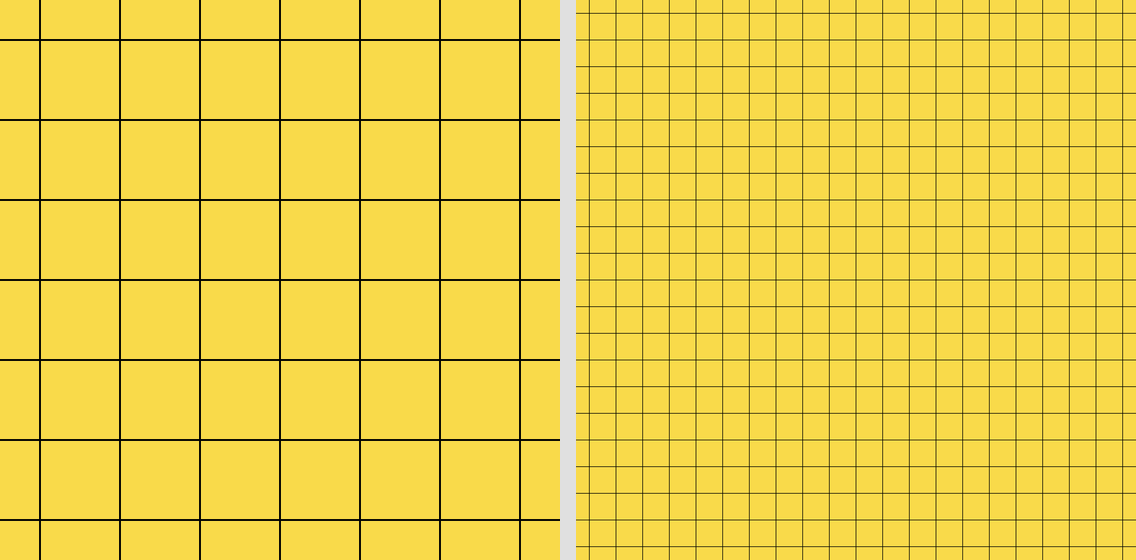
Left, the tile; right, the same tile 3 across and 3 down.
A Shadertoy shader for this pattern:

```glsl
// Square grid of thin black lines on a flat warm yellow ground, tiling seamlessly.

#define REPEATS 7.0
#define LINE_WIDTH 0.0235  // fraction of one cell
#define GROUND_COLOR vec3(0.976, 0.855, 0.290)
#define LINE_COLOR vec3(0.0)

// Share of a pixel covered by the line, per axis (exact box filter).
vec2 lineCoverage(vec2 offset, vec2 pixelSize) {
    vec2 halfLine = vec2(0.5 * LINE_WIDTH);
    vec2 upper = clamp(offset + 0.5 * pixelSize, -halfLine, halfLine);
    vec2 lower = clamp(offset - 0.5 * pixelSize, -halfLine, halfLine);
    return (upper - lower) / pixelSize;
}

void mainImage(out vec4 fragColor, in vec2 fragCoord) {
    // Lines run through cell centers, leaving half cells at the borders.
    vec2 cellOffset = fract(REPEATS * fragCoord / iResolution.xy) - 0.5;
    vec2 pixelSize = REPEATS / iResolution.xy;

    // Union of vertical and horizontal lines.
    vec2 coverage = lineCoverage(cellOffset, pixelSize);
    float ink = 1.0 - (1.0 - coverage.x) * (1.0 - coverage.y);

    fragColor = vec4(mix(GROUND_COLOR, LINE_COLOR, ink), 1.0);
}
```
